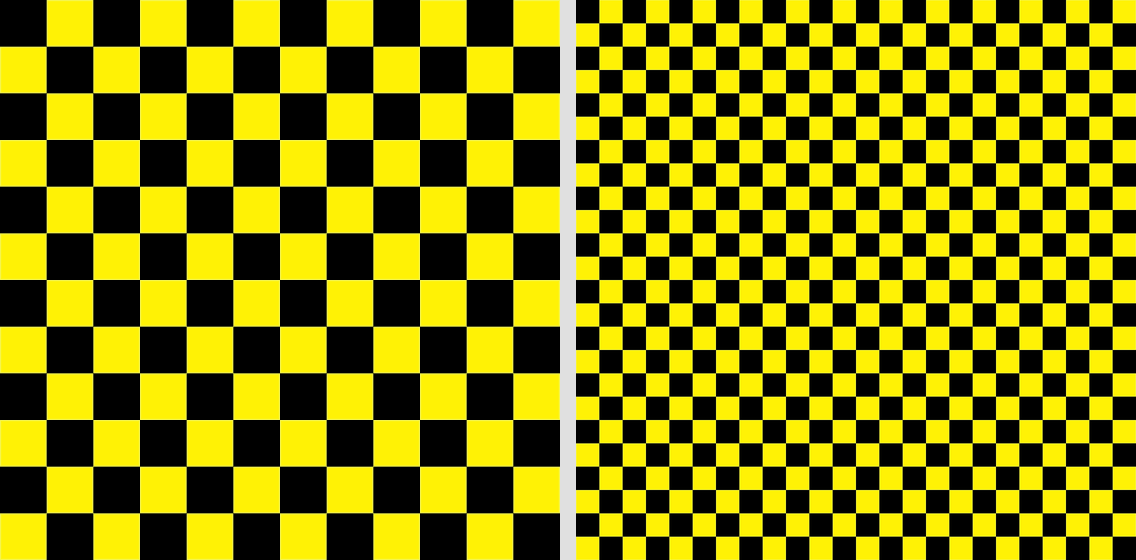
Left, the tile; right, the same tile 2 across and 2 down.
This pattern is drawn by a Shadertoy shader. Its source:

```glsl
// Signed distance to the nearest cell border, positive inside yellow cells
float checkerDistance(vec2 p) {
    vec2 toBorder = 0.5 - abs(fract(p) - 0.5);
    vec2 cell = floor(p);
    float side = 1.0 - 2.0 * mod(cell.x + cell.y, 2.0);
    return side * min(toBorder.x, toBorder.y);
}

// Antialiased step, one pixel wide
float coverage(float dist, float pixel) {
    return clamp(dist / pixel + 0.5, 0.0, 1.0);
}

void mainImage(out vec4 fragColor, in vec2 fragCoord) {
    // Twelve cells each way; the even count keeps the checker seamless
    vec2 p = 12.0 * fragCoord / iResolution.xy;
    float pixel = 12.0 / min(iResolution.x, iResolution.y);
    float dist = checkerDistance(p);

    // Yellow squares with a thin pale rim, on black
    vec3 yellow = vec3(1.0, 0.95, 0.02);
    vec3 paleRim = vec3(0.96, 0.96, 0.31);
    vec3 square = mix(paleRim, yellow, coverage(dist - 0.025, pixel));
    vec3 color = square * coverage(dist, pixel);

    fragColor = vec4(color, 1.0);
}
```
